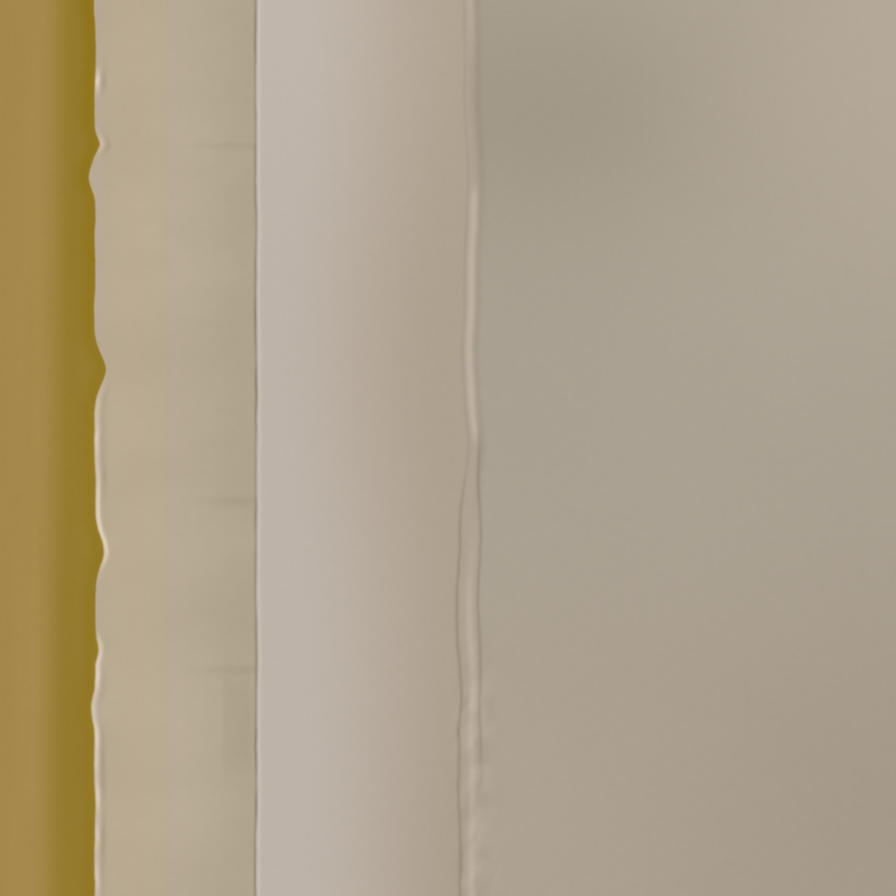
Give the GLSL for this texture, as a WebGL 1 fragment shader.

```glsl
precision highp float;
// Pale plaster panels with an ochre margin, a torn paint edge and wrinkled vertical creases.
#define TORN_X 0.106
#define SEAM_X 0.2855
#define FOLD_X 0.5245
#define EDGE_SOFT 0.0016
#define WOBBLE 0.0040
#define GRAIN 0.006
#define OCHRE vec3(0.645, 0.535, 0.300)
#define OLIVE vec3(0.565, 0.465, 0.150)
#define STRIP vec3(0.715, 0.665, 0.575)
#define PANEL vec3(0.742, 0.702, 0.660)
#define WALL vec3(0.668, 0.630, 0.570)

uniform vec2 u_resolution;

float hash(vec2 p) {
  return fract(sin(dot(p, vec2(127.1, 311.7))) * 43758.5453);
}

float noise(vec2 p) {
  vec2 i = floor(p);
  vec2 f = fract(p);
  f = f * f * (3.0 - 2.0 * f);
  return mix(mix(hash(i), hash(i + vec2(1.0, 0.0)), f.x),
             mix(hash(i + vec2(0.0, 1.0)), hash(i + vec2(1.0, 1.0)), f.x), f.y);
}

float fbm(vec2 p) {
  float sum = 0.0;
  float amp = 0.5;
  for (int i = 0; i < 4; i++) {
    sum += amp * noise(p);
    p = p * 2.03 + 7.1;
    amp *= 0.5;
  }
  return sum;
}

// Soft bump of the given centre and width.
float bump(float v, float centre, float width) {
  float d = (v - centre) / width;
  return exp(-d * d);
}

// One inside [a, b], fading over soft at both ends.
float span(float v, float a, float b, float soft) {
  return smoothstep(a - soft, a + soft, v) * (1.0 - smoothstep(b - soft, b + soft, v));
}

float wander(float t, float freq, float seed) {
  return fbm(vec2(t * freq, seed)) - 0.47;
}

float tornEdge(float t) {
  return TORN_X + WOBBLE * wander(t, 26.0, 3.0)
    + 0.011 * bump(t, 0.41, 0.025) + 0.010 * bump(t, 0.615, 0.022)
    + 0.005 * bump(t, 0.16, 0.010) - 0.006 * bump(t, 0.197, 0.018)
    + 0.004 * bump(t, 0.725, 0.012) - 0.005 * bump(t, 0.79, 0.020);
}

float foldLine(float t) {
  return FOLD_X + WOBBLE * wander(t, 17.0, 9.0)
    + 0.004 * bump(t, 0.20, 0.07) - 0.002 * bump(t, 0.39, 0.04)
    + 0.005 * bump(t, 0.50, 0.04) - 0.003 * bump(t, 0.68, 0.05);
}

void main() {
  vec2 uv = gl_FragCoord.xy / u_resolution;
  float x = uv.x;
  float t = 1.0 - uv.y;
  float torn = tornEdge(t);
  float seam = SEAM_X + 0.0025 * wander(t, 20.0, 5.0);
  float fold = foldLine(t);

  // Ochre margin, darkening to olive beside the tear.
  vec3 ochre = mix(OCHRE, OLIVE, 0.75 * smoothstep(0.045, 0.085, x + 0.012 * t));
  ochre -= vec3(0.02, 0.025, 0.07) * bump(x, torn - 0.006, 0.010) * (1.0 - 0.6 * t);
  ochre += 0.025 * (fbm(vec2(x * 40.0, t * 4.0)) - 0.47);

  // Narrow strip with faint horizontal stains.
  vec3 strip = STRIP + vec3(0.012, 0.0, -0.008) * bump(x, 0.15, 0.04);
  strip -= 0.025 * smoothstep(0.20, 0.285, x);
  strip += 0.035 * (fbm(vec2(x * 9.0, t * 13.0)) - 0.47);
  float stain = bump(t, 0.163, 0.004) + bump(t, 0.56, 0.006) + bump(t, 0.748, 0.005);
  strip -= 0.022 * stain * smoothstep(0.19, 0.26, x);
  strip -= 0.016 * span(x, 0.248, 0.28, 0.004) * span(t, 0.75, 0.86, 0.02);

  // Light panel falling into warm shade toward the fold.
  float shade = smoothstep(0.33, 0.53, x + 0.03 * bump(t, 0.40, 0.2));
  vec3 panel = mix(PANEL, vec3(0.685, 0.630, 0.560), shade);
  panel += 0.012 * bump(t, 0.0, 0.2) - 0.010 * bump(t, 1.0, 0.2) * shade;

  // Broad wall with a dark upper cloud and a bright upper corner.
  vec3 wall = WALL;
  wall -= vec3(0.036, 0.036, 0.042) * bump(length((uv - vec2(0.62, 0.88)) * vec2(0.8, 1.2)), 0.0, 0.16);
  wall += vec3(0.035, 0.032, 0.028) * bump(length(uv - vec2(1.0, 0.92)), 0.0, 0.28);
  wall += vec3(0.016, 0.011, 0.006) * bump(length(uv - vec2(0.60, 0.08)), 0.0, 0.22);
  wall -= vec3(0.022, 0.026, 0.030) * bump(length(uv - vec2(1.0, 0.08)), 0.0, 0.30);
  wall += 0.014 * (fbm(uv * 5.0) - 0.47);

  vec3 color = mix(ochre, strip, smoothstep(-EDGE_SOFT, EDGE_SOFT, x - torn));
  color = mix(color, panel, smoothstep(-EDGE_SOFT, EDGE_SOFT, x - seam));
  color = mix(color, wall, smoothstep(-0.008, 0.012, x - fold));

  // Curled paint along the tear.
  float curl = span(t, 0.44, 0.635, 0.02) + span(t, 0.71, 1.1, 0.01)
    + bump(t, 0.09, 0.012) + bump(t, 0.16, 0.012);
  color += 0.10 * curl * bump(x, torn + 0.003, 0.0028) * (0.5 + noise(vec2(t * 45.0, 2.0)));
  color -= 0.06 * curl * bump(x, torn + 0.010, 0.003) * noise(vec2(t * 30.0, 8.0));

  // Thin seam: dark groove with a lit right lip.
  color -= 0.11 * bump(x, seam, 0.0017) * (0.6 + 0.7 * noise(vec2(t * 40.0, 4.0)));
  color += 0.035 * bump(x, seam + 0.004, 0.002);

  // Fold: lit ridge, flanking grooves that part lower down, and fine wrinkles.
  float ridge = 0.45 * (1.0 - smoothstep(0.02, 0.08, t)) + span(t, 0.21, 0.49, 0.012)
    + 0.75 * smoothstep(0.56, 0.70, t);
  color += 0.060 * ridge * bump(x, fold + 0.002, 0.0045);
  float lower = smoothstep(0.50, 0.60, t);
  float gap = mix(0.006, 0.0115, lower);
  float jitter = 0.006 * lower * wander(t, 28.0, 15.0);
  color -= 0.060 * (0.4 + 0.6 * lower) * bump(x, fold - gap + jitter, 0.0022);
  color -= 0.055 * span(t, 0.48, 0.85, 0.04) * bump(x, fold + gap - jitter, 0.0022);
  color -= 0.025 * (1.0 - lower) * bump(x, fold + 0.009, 0.004);
  float wrinkles = noise(vec2((x + 0.25 * t) * 130.0, t * 65.0)) - 0.5;
  color += 0.05 * wrinkles * smoothstep(0.65, 0.82, t) * bump(x, fold + 0.006, 0.022);

  color += GRAIN * (noise(uv * 230.0) - 0.5);
  gl_FragColor = vec4(clamp(color, 0.0, 1.0), 1.0);
}
```
